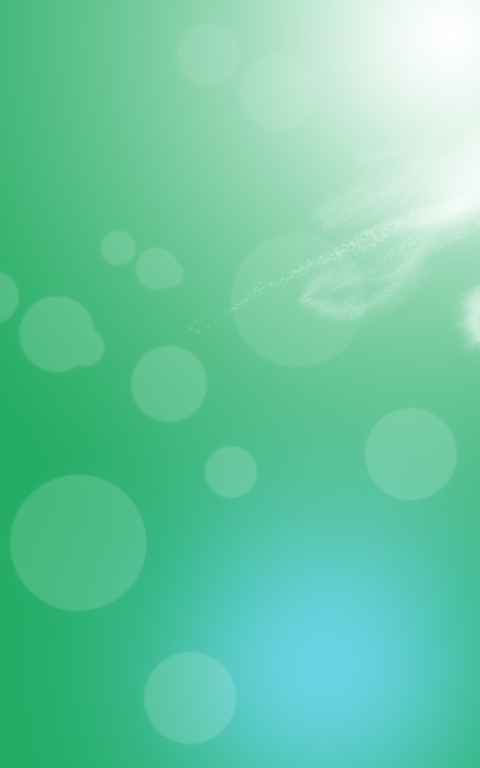
Reproduce this background procedurally as a Shadertoy shader.

```glsl
const vec3 LEAF_GREEN = vec3(0.13, 0.67, 0.38);
const vec3 POOL_BLUE = vec3(0.41, 0.83, 0.89);
const vec3 WHITE = vec3(1.0);
const float HEIGHT = 1.6;
const int DISC_COUNT = 14;

// Soft discs: centre x, centre y, radius
const vec3 DISCS[DISC_COUNT] = vec3[](
    vec3(0.433, 1.485, 0.065), vec3(0.579, 1.408, 0.079),
    vec3(0.246, 1.083, 0.036), vec3(0.327, 1.040, 0.044),
    vec3(0.356, 1.029, 0.027), vec3(0.119, 0.904, 0.079),
    vec3(0.177, 0.877, 0.040), vec3(-0.017, 0.981, 0.056),
    vec3(0.352, 0.800, 0.079), vec3(0.621, 0.975, 0.140),
    vec3(0.856, 0.654, 0.096), vec3(0.481, 0.617, 0.054),
    vec3(0.163, 0.469, 0.142), vec3(0.396, 0.146, 0.096));

vec2 hashGradient(vec2 cell) {
    vec2 h = vec2(dot(cell, vec2(127.1, 311.7)), dot(cell, vec2(269.5, 183.3)));
    return 2.0 * fract(sin(h) * 43758.5) - 1.0;
}

float gradientNoise(vec2 p) {
    vec2 i = floor(p), f = fract(p);
    vec2 u = f * f * f * (f * (f * 6.0 - 15.0) + 10.0);
    vec2 e = vec2(0.0, 1.0);
    float low = mix(dot(hashGradient(i), f),
                    dot(hashGradient(i + e.yx), f - e.yx), u.x);
    float high = mix(dot(hashGradient(i + e), f - e),
                     dot(hashGradient(i + e.yy), f - e.yy), u.x);
    return mix(low, high, u.y);
}

float gaussian(float d, float width) {
    float q = d / width;
    return exp(-q * q);
}

float segmentDistance(vec2 p, vec2 a, vec2 b) {
    vec2 ab = b - a;
    float t = clamp(dot(p - a, ab) / dot(ab, ab), 0.0, 1.0);
    return length(p - a - ab * t);
}

vec2 bezier(vec2 a, vec2 b, vec2 c, float t) {
    return mix(mix(a, b, t), mix(b, c, t), t);
}

// Tapered curve; width and opacity run from start to end
float strand(vec2 p, vec2 a, vec2 b, vec2 c, vec2 width, vec2 opacity) {
    const int STEPS = 14;
    float density = 0.0;
    vec2 previous = a;
    for (int i = 1; i <= STEPS; i++) {
        float t = float(i) / float(STEPS);
        vec2 next = bezier(a, b, c, t);
        float d = segmentDistance(p, previous, next);
        density = max(density, mix(opacity.x, opacity.y, t)
                               * gaussian(d, mix(width.x, width.y, t)));
        previous = next;
    }
    return density;
}

float screenBlend(float a, float b) {
    return 1.0 - (1.0 - a) * (1.0 - b);
}

vec3 backdrop(vec2 p, vec2 sun, vec2 pool) {
    float d = length(p - sun);
    float light = pow(max(1.0 - d / 1.27, 0.0), 1.36);
    light = screenBlend(light, 0.45 * gaussian(d, 0.24));
    vec3 colour = mix(LEAF_GREEN, POOL_BLUE, gaussian(length(p - pool), 0.37));
    return mix(colour, WHITE, light);
}

// Discs fade towards the sun, where the backdrop is already bright
float discLight(vec2 p, vec3 disc, vec2 sun, float softness) {
    float d = length(p - disc.xy);
    float inside = 1.0 - smoothstep(disc.z - softness, disc.z + softness, d);
    float opacity = mix(0.07, 0.14, smoothstep(0.5, 1.0, length(disc.xy - sun)));
    float halo = 0.015 * (1.0 - smoothstep(disc.z, disc.z * 1.3, d));
    return inside * opacity + halo;
}

// Feathered sheet with a hooked curl and a side curl
float plume(vec2 p) {
    float body = strand(p, vec2(1.05, 1.26), vec2(0.9, 1.235), vec2(0.69, 1.15),
                        vec2(0.12, 0.035), vec2(0.78, 0.25));
    float crest = strand(p, vec2(1.03, 1.33), vec2(0.9, 1.28), vec2(0.76, 1.27),
                         vec2(0.045, 0.018), vec2(0.5, 0.2));
    float fill = strand(p, vec2(1.03, 1.19), vec2(0.92, 1.18), vec2(0.8, 1.07),
                        vec2(0.06, 0.04), vec2(0.65, 0.28));
    float neck = strand(p, vec2(0.98, 1.19), vec2(0.9, 1.12), vec2(0.81, 0.995),
                        vec2(0.045, 0.03), vec2(0.5, 0.34));
    float hook = strand(p, vec2(0.81, 0.995), vec2(0.73, 0.923), vec2(0.642, 0.975),
                        vec2(0.03, 0.016), vec2(0.34, 0.3));
    float curl = strand(p, vec2(0.642, 0.975), vec2(0.646, 1.037), vec2(0.82, 1.025),
                        vec2(0.016, 0.03), vec2(0.3, 0.26));
    float side = strand(p, vec2(1.05, 1.0), vec2(0.92, 0.937), vec2(1.05, 0.875),
                        vec2(0.035, 0.03), vec2(0.65, 0.6));
    float sheet = screenBlend(max(body, crest), 0.8 * fill);
    return max(screenBlend(sheet, 0.5 * max(neck, max(hook, curl))),
               max(max(neck, side), max(hook, curl)));
}

void mainImage(out vec4 fragColor, in vec2 fragCoord) {
    vec2 p = fragCoord / iResolution.xy * vec2(1.0, HEIGHT);
    vec2 sun = vec2(0.94, 1.527);
    vec3 colour = backdrop(p, sun, vec2(0.677, 0.215));

    // Translucent discs, merged where they overlap
    float softness = max(0.004, 1.0 / iResolution.x);
    float discs = 0.0;
    for (int i = 0; i < DISC_COUNT; i++)
        discs = max(discs, discLight(p, DISCS[i], sun, softness));
    colour = mix(colour, WHITE, discs);

    // Ragged plume, grainy only where it thins out
    vec2 flow = mat2(0.87, -0.5, 0.5, 0.87) * p;
    vec2 ragged = vec2(gradientNoise(flow * vec2(14.0, 38.0)),
                       gradientNoise(flow * vec2(17.0, 45.0) + 17.0));
    float density = plume(p + 0.022 * ragged);
    float streak = gradientNoise(flow * vec2(9.0, 42.0) + 5.0);
    float speckle = gradientNoise(flow * vec2(110.0, 170.0)) + 0.7 * streak;
    float solid = smoothstep(0.1, 0.75, density);
    density *= mix(smoothstep(-0.35, 0.5, speckle), 1.0, 0.45 + 0.55 * solid);

    // Thin tail, broken into sparse flecks
    float tail = strand(p + 0.03 * ragged, vec2(0.958, 1.173), vec2(0.708, 1.1),
                        vec2(0.4, 0.912), vec2(0.022, 0.011), vec2(0.55, 0.2));
    tail *= mix(smoothstep(-0.1, 0.5, speckle), 1.0, smoothstep(0.6, 0.95, p.x));
    colour = mix(colour, WHITE, min(screenBlend(density, 0.8 * tail), 0.9));

    fragColor = vec4(colour, 1.0);
}
```
